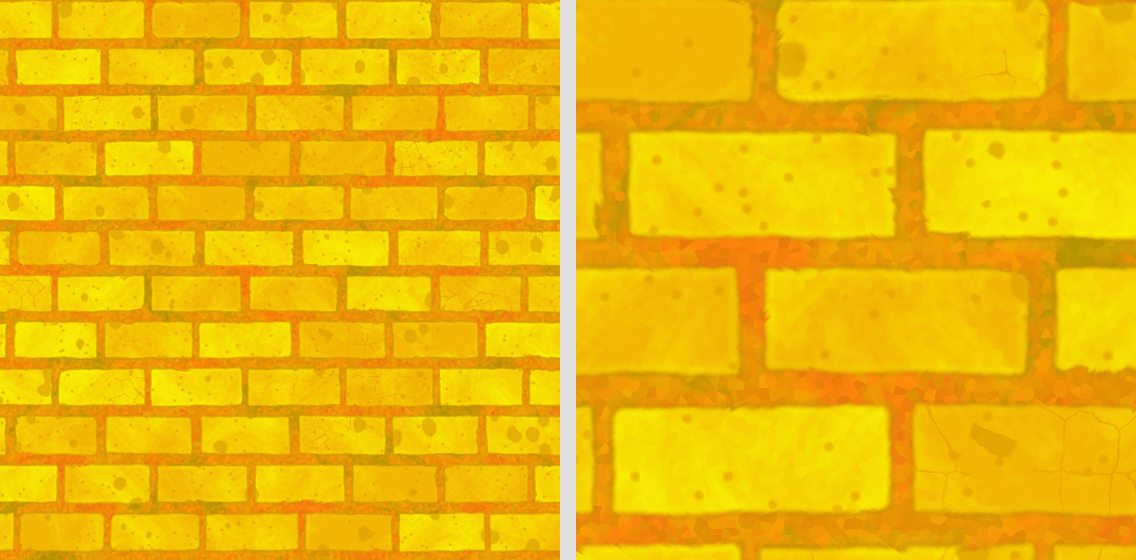
Left: the whole. Right: its middle third, enlarged.
This texture is drawn by a Shadertoy shader. Its source:

```glsl
vec2 hash2(vec2 p) {
    vec3 q = fract(p.xyx * vec3(0.1031, 0.1030, 0.0973));
    q += dot(q, q.yzx + 33.33);
    return fract((q.xx + q.yz) * q.zy);
}

// Cellular noise: nearest distance, second distance, random pair of the nearest cell
vec4 cells(vec2 p) {
    vec2 base = floor(p), nearestId = base;
    float first = 9.0, second = 9.0;
    for (int y = -1; y <= 1; y++)
    for (int x = -1; x <= 1; x++) {
        vec2 id = base + vec2(x, y);
        float d = length(id + hash2(id) - p);
        second = min(second, max(first, d));
        if (d < first) { first = d; nearestId = id; }
    }
    return vec4(first, second, hash2(nearestId + 71.0));
}

// Layered sines, roughly -1 to 1
float waves(vec2 p) {
    float sum = 0.0, amp = 0.5;
    for (int i = 0; i < 5; i++) {
        p += 0.7 * sin(p.yx * 1.3 + float(i));
        sum += amp * sin(p.x) * sin(p.y);
        p = mat2(1.6, 1.2, -1.2, 1.6) * p + 1.7;
        amp *= 0.62;
    }
    return sum;
}

float roundBox(vec2 p, vec2 halfSize, float radius) {
    vec2 q = abs(p) - halfSize + radius;
    return length(max(q, 0.0)) + min(max(q.x, q.y), 0.0) - radius;
}

void mainImage(out vec4 fragColor, in vec2 fragCoord) {
    vec2 uv = fragCoord / iResolution.xy;
    float pixel = 1.0 / iResolution.y;

    // Running bond: 6 bricks across, 12 courses counted from the top, slightly uneven
    float down = 1.0 - uv.y;
    vec2 grid;
    grid.y = down * 12.0 + 0.14 - 0.078 * cos(6.2832 * (down - 0.1));
    float course = mod(floor(grid.y), 12.0);
    float shift = mod(course, 2.0) < 0.5 ? 0.61 : 0.117;
    shift += 0.08 * (hash2(vec2(course, 5.0)).x - 0.5);
    grid.x = uv.x * 6.0 - shift - 0.047 + 0.047 * cos(6.2832 * (uv.x - 0.2));
    vec2 id = vec2(mod(floor(grid.x), 6.0), course);
    vec2 shape = hash2(id + 17.0), look = hash2(id + 43.0), wear = hash2(id + 89.0);

    // Brick outline with tilt, ragged sides and worn corners
    vec2 local = (fract(grid) - 0.5) / vec2(6.0, 12.0);
    local.y += local.x * (shape.x - 0.5) * 0.03;
    local += 0.0016 * vec2(waves(uv * 70.0), waves(uv.yx * 75.0 + 9.0));
    vec2 halfSize = vec2(0.0768, 0.0322) + (shape - 0.5) * vec2(0.004, 0.002);
    float dist = roundBox(local, halfSize, 0.003 + 0.014 * pow(wear.x, 6.0));
    dist += 0.004 * smoothstep(0.35, 0.8, waves(uv * 30.0 + 4.0));

    float blotch = waves(uv * 26.0 + look * 20.0);
    float stain = waves(uv * 17.0 + 31.0);
    vec4 grain = cells(uv * 170.0);
    float speckle = grain.z - 0.5;

    // Mortar: sandy orange with red crumbs and olive damp
    vec3 mortar = mix(vec3(0.94, 0.56, 0.02), vec3(0.89, 0.64, 0.01),
                      clamp(0.5 + 0.6 * blotch + 0.5 * speckle, 0.0, 1.0));
    mortar = mix(mortar, vec3(0.97, 0.46, 0.06),
                 0.7 * smoothstep(0.1, 0.6, stain + 0.5 * speckle));
    mortar = mix(mortar, vec3(0.66, 0.58, 0.02),
                 0.65 * smoothstep(0.2, 0.65, -stain + 0.3 * speckle));
    mortar *= 1.0 + 0.1 * (grain.w - 0.5);

    // Brick face: its own tone, soft blotches and fine grain
    float tone = 0.45 + 0.9 * (look.x - 0.5) + 0.5 * blotch + 0.22 * speckle;
    vec3 brick = mix(vec3(0.95, 0.71, 0.01), vec3(0.97, 0.9, 0.01), clamp(tone, 0.0, 1.1));
    float rim = smoothstep(-0.008, -0.003, dist);
    brick.g += 0.05 * rim * wear.y;

    // Pits and scuffs of varied size
    vec2 bent = uv + 0.004 * vec2(waves(uv * 45.0), waves(uv.yx * 45.0 + 3.0));
    vec4 pit = cells(bent * vec2(26.0, 22.0));
    float pitSize = 0.34 * smoothstep(0.72, 1.0, pit.z);
    float pitMask = smoothstep(0.06, -0.04, pit.x - pitSize) * step(0.72, pit.z);
    brick = mix(brick, vec3(0.86, 0.62, 0.02), 0.65 * pitMask);
    vec4 dot4 = cells(uv * 75.0 + 13.0);
    float dots = smoothstep(0.32, 0.1, dot4.x) * step(0.86, dot4.z);
    brick = mix(brick, vec3(0.88, 0.6, 0.02), 0.55 * dots);

    // Cracks on a few bricks
    vec4 crack = cells(bent * 34.0 + 7.0);
    float line = smoothstep(0.06, 0.01, crack.y - crack.x) * step(0.8, look.y);
    brick = mix(brick, vec3(0.92, 0.6, 0.02), 0.6 * line * smoothstep(-0.2, 0.2, stain));

    // Amber border, then an olive shadow line hugging the joint
    brick = mix(brick, vec3(0.91, 0.69, 0.01), 0.7 * smoothstep(-0.0035, 0.0, dist));
    float seam = smoothstep(0.003, 0.0, abs(dist - 0.001));
    float face = smoothstep(0.0008 + pixel, -0.0008 - pixel, dist);
    vec3 color = mix(mortar, brick, face);
    color = mix(color, vec3(0.72, 0.57, 0.02), seam * (0.3 + 0.3 * clamp(-stain, -0.5, 1.0)));
    fragColor = vec4(clamp(color, 0.0, 1.0), 1.0);
}
```
